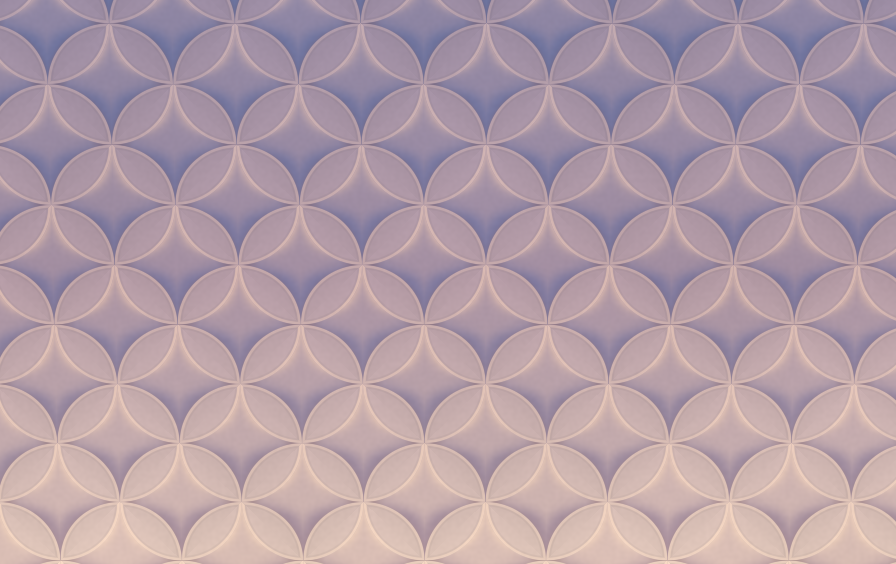
This pattern is drawn by a Shadertoy shader. Its source:

```glsl
// Relief wall of overlapping circles: raised petals over recessed four-pointed stars, lit from below.

vec2 hashGradient(vec2 cell) {
    float angle = 6.2832 * fract(sin(dot(cell, vec2(127.1, 311.7))) * 4375.85);
    return vec2(cos(angle), sin(angle));
}

float gradientNoise(vec2 p) {
    vec2 i = floor(p), f = fract(p);
    vec2 w = f * f * (3.0 - 2.0 * f);
    vec2 e = vec2(0.0, 1.0);
    float low = mix(dot(hashGradient(i), f), dot(hashGradient(i + e.yx), f - e.yx), w.x);
    float high = mix(dot(hashGradient(i + e.xy), f - e.xy), dot(hashGradient(i + e.yy), f - e.yy), w.x);
    return mix(low, high, w.y);
}

// Blend of three colours from the top (0) to the bottom (1) of the wall
vec3 verticalRamp(vec3 top, vec3 middle, vec3 bottom, float t) {
    return t < 0.5 ? mix(top, middle, t * 2.0) : mix(middle, bottom, t * 2.0 - 1.0);
}

void mainImage(out vec4 fragColor, in vec2 fragCoord) {
    vec2 p = fragCoord / iResolution.y;
    float aspect = iResolution.x / iResolution.y;
    float down = 1.0 - p.y;

    // Slight perspective: the lattice tightens toward the bottom
    float t = down - 0.0413;
    vec2 lattice = vec2((p.x - 0.5 * aspect - 0.0124) / (0.1115 - 0.0041 * t) + 0.5,
                        t * 9.245 * (1.0 + 0.0231 * t));

    // Diagonal cells, one star in each
    vec2 q = 0.5 * vec2(lattice.x + lattice.y, lattice.x - lattice.y);
    vec2 local = q - round(q);
    float side = abs(local.x + local.y);
    float below = local.x - local.y;

    // Distance to the nearest neighbouring circle: positive in the star, negative in the petal
    vec2 a = abs(local);
    float d = length(vec2(1.0 - max(a.x, a.y), min(a.x, a.y))) - 0.7071;
    float pixel = 6.4 / iResolution.y;
    float outside = max(d, 0.0);

    // Recessed star: cool shadow above petals, warm bounce beneath them
    vec3 star = verticalRamp(vec3(0.55, 0.52, 0.64), vec3(0.65, 0.565, 0.635), vec3(0.86, 0.75, 0.71), down);
    vec3 cool = verticalRamp(vec3(0.40, 0.44, 0.62), vec3(0.47, 0.46, 0.62), vec3(0.66, 0.56, 0.61), down);
    vec3 warm = verticalRamp(vec3(0.75, 0.65, 0.67), vec3(0.84, 0.71, 0.67), vec3(0.95, 0.83, 0.74), down);
    float lower = smoothstep(-0.12, 0.3, below);
    float upper = smoothstep(0.02, -0.4, below);
    star = mix(star, cool, 0.9 * lower * exp(-outside * outside * 38.0));
    star = mix(star, cool, 0.3 * smoothstep(0.3, 0.75, side) * exp(-outside * 9.0));
    star = mix(star, warm, 0.85 * upper * exp(-outside * 16.0));

    // Brown occlusion in the side tips and a contact line along the upper petal edges
    vec3 occlusion = verticalRamp(vec3(0.45, 0.38, 0.46), vec3(0.52, 0.42, 0.47), vec3(0.68, 0.56, 0.54), down);
    star = mix(star, occlusion, 0.85 * smoothstep(0.62, 0.95, side));
    star = mix(star, occlusion, 0.35 * lower * exp(-outside * 45.0));

    // Raised petal with a lit rim, strongest on the edges facing down
    vec3 petal = verticalRamp(vec3(0.61, 0.55, 0.64), vec3(0.71, 0.61, 0.65), vec3(0.87, 0.77, 0.72), down);
    petal *= 1.0 + 0.02 * smoothstep(-0.25, 0.0, d) * (upper - lower);
    float rim = 1.0 - smoothstep(0.008, 0.012 + pixel, abs(d + 0.018));
    petal = mix(petal, warm + 0.03, rim * mix(0.4, 0.85, upper));
    float crease = 1.0 - smoothstep(0.004, 0.01 + pixel, abs(d + 0.042));
    petal *= 1.0 - 0.035 * crease;

    vec3 colour = mix(petal, star, smoothstep(-0.7 * pixel, 0.7 * pixel, d));

    // Uneven wall light and fine plaster grain
    colour *= 1.0 + 0.025 * gradientNoise(p * 3.0) + 0.018 * gradientNoise(p * 120.0);
    fragColor = vec4(colour, 1.0);
}
```
